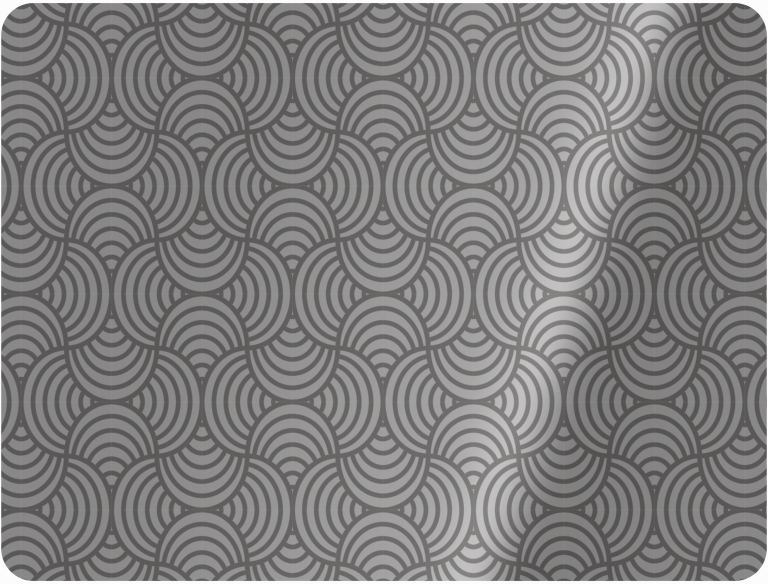
Give the GLSL for this pattern, as a Shadertoy shader.

```glsl
#define CELL vec2(0.1178, 0.1406)   // half a repeat, in canvas widths
#define NODE vec2(0.4987, 0.3776)   // a point where four lobes meet
#define RINGS 7.0                   // arcs per lobe
#define PINCH 0.08                  // focus of the arcs along the lobe
#define RING_WIDTH 0.0061
#define EDGE_WIDTH 0.0064
#define CORNER 0.042
#define SEAM 0.08
#define LINE_SHINE 0.75             // share of the sheen taken by the lines
#define FILL vec3(0.538, 0.535, 0.535)
#define LINE vec3(0.350, 0.342, 0.340)

float stroke(float dist, float width, float px) {
    return 1.0 - smoothstep(-0.85 * px, 0.85 * px, abs(dist) - 0.5 * width);
}

float roundedBox(vec2 p, vec2 halfSize, float radius) {
    vec2 q = abs(p) - halfSize + radius;
    return length(max(q, 0.0)) + min(max(q.x, q.y), 0.0) - radius;
}

// Distance to the quarter ellipse running from the cell corner to its centre
float arcDistance(vec2 v, vec2 size) {
    if (v.y > 0.5) return length((v - 0.5) * size);
    vec2 q = v - vec2(0.0, 0.5);
    float len = max(length(q), 1e-4);
    return abs(len - 0.5) / length(q / len / size);
}

// Distance to the nested arcs; lobe.x runs from narrow end to round tip
float ringDistance(vec2 lobe, vec2 size) {
    float a = lobe.x - PINCH;
    float m = 0.5 - PINCH;
    float c = 0.25 - m * m;
    float root = sqrt(a * a * m * m + c * dot(vec2(a, lobe.y), vec2(a, lobe.y)));
    float k = (root - a * m) / c;
    float slope = length(vec2(m * k - a, lobe.y) / size) / max(root, 1e-4);
    return abs(fract(k * RINGS + 0.5) - 0.5) / (RINGS * max(slope, 1e-3));
}

float lobeLines(vec2 u, float px) {
    float edge = 1.0;
    vec2 v = u, size = CELL, lobe = u, lobeSize = CELL;
    // The four quadrants of a cell are turned copies of one
    for (int i = 0; i < 4; i++) {
        edge = min(edge, arcDistance(v, size));
        if (v.x <= 0.5 && v.y <= 0.5) {
            bool inside = length(v - vec2(0.0, 0.5)) < 0.5;
            lobe = inside ? vec2(1.0 - v.y, v.x) : v;
            lobeSize = inside ? size.yx : size;
        }
        v = vec2(v.y, 1.0 - v.x);
        size = size.yx;
    }
    return max(stroke(edge, EDGE_WIDTH, px),
               stroke(ringDistance(lobe, lobeSize), RING_WIDTH, px));
}

// Slanted sheen: slow rise, bright streak, quick fall into a shallow shade
float sheen(vec2 p) {
    float d = p.x - 0.606 - 0.318 * p.y;
    float w = d < 0.0 ? 0.055 : 0.04;
    float broad = smoothstep(-0.55, -0.03, d) * (1.0 - smoothstep(-0.01, 0.08, d));
    float shade = smoothstep(0.03, 0.09, d) * (1.0 - smoothstep(0.09, 0.3, d));
    return 0.12 * exp(-d * d / (w * w)) + 0.105 * broad - 0.03 * shade;
}

void mainImage(out vec4 fragColor, in vec2 fragCoord) {
    float px = 1.0 / iResolution.x;
    vec2 p = fragCoord * px;
    vec2 canvas = vec2(1.0, iResolution.y * px);

    // Mirror-fold the plane into one cell
    vec2 u = abs(mod((p - NODE) / CELL + 1.0, 2.0) - 1.0);
    float ink = lobeLines(u, px);
    float shine = sheen(p);
    vec3 color = mix(FILL + shine, LINE + LINE_SHINE * shine, ink);

    // Faint seams along the cell borders
    vec2 border = min(u, 1.0 - u) * CELL;
    float seam = stroke(min(border.x, border.y), 0.0012, px);
    color = mix(color, vec3(0.72, 0.71, 0.68), SEAM * seam);

    // Rounded panel on white
    float panel = roundedBox(p - 0.5 * canvas, 0.5 * canvas - vec2(0.0016, 0.0040), CORNER);
    color = mix(color, vec3(0.99), smoothstep(-0.7 * px, 0.7 * px, panel));
    fragColor = vec4(color, 1.0);
}
```
